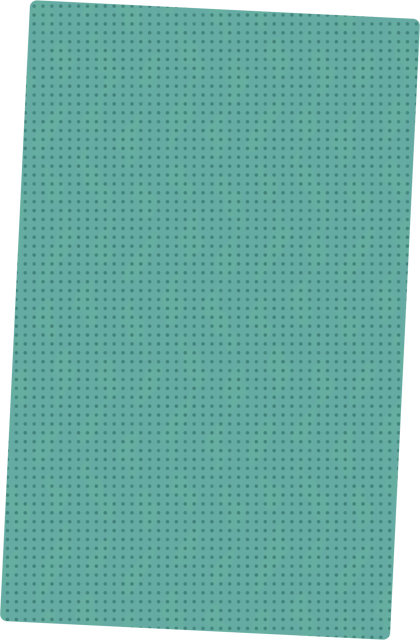
Write a Shadertoy shader that draws this pattern.

```glsl
const vec3 PAPER = vec3(1.0);
const vec3 TEAL = vec3(0.396, 0.672, 0.638);
const vec3 TEAL_GREEN = vec3(0.400, 0.682, 0.627);
const vec3 DOT = vec3(0.262, 0.525, 0.490);

// Lengths are fractions of the canvas height
const vec2 CARD_HALF = vec2(0.3050, 0.4856);
const float CARD_RADIUS = 0.0110;
const float CARD_TILT = 0.0489;

// Dot lengths are fractions of a grid cell
const float ROWS = 72.0;
const vec2 DOT_PHASE = vec2(0.84, 0.31);
const float DOT_RADIUS = 0.195;
const float DOT_TONE = 0.07;
const float GREEN_THRESHOLD = 0.75;

float roundedBox(vec2 p, vec2 halfSize, float radius) {
    vec2 q = abs(p) - halfSize + radius;
    return length(max(q, 0.0)) + min(max(q.x, q.y), 0.0) - radius;
}

float coverage(float dist, float pixel) {
    return 1.0 - smoothstep(-0.75 * pixel, 0.75 * pixel, dist);
}

float hash(vec2 cell) {
    return fract(sin(dot(cell, vec2(127.1, 311.7))) * 4375.85);
}

// Layered sines, roughly -1 to 1
float mottle(vec2 p) {
    return 0.5 * sin(1.3 * p.x + 1.7 * sin(0.37 * p.y))
         + 0.3 * sin(0.9 * p.y + 1.4 * sin(0.53 * p.x))
         + 0.2 * sin(2.1 * p.x - 1.6 * p.y);
}

void mainImage(out vec4 fragColor, in vec2 fragCoord) {
    float pixel = 1.0 / iResolution.y;
    vec2 p = (fragCoord - 0.5 * iResolution.xy) * pixel;

    // Faintly mottled ground
    vec2 grid = fragCoord * pixel * ROWS;
    float green = smoothstep(-0.15, 0.15, mottle(grid) - GREEN_THRESHOLD + 0.4);
    vec3 color = mix(TEAL, TEAL_GREEN, green);

    // Upright dot grid, each dot slightly different in tone
    vec2 shifted = grid - DOT_PHASE + 0.5;
    float dotDist = length(fract(shifted) - 0.5) - DOT_RADIUS;
    float tone = 1.0 + DOT_TONE * (hash(floor(shifted)) - 0.5);
    color = mix(color, DOT * tone, coverage(dotDist, pixel * ROWS));

    // Tilted card with rounded corners, clipping the dots
    float c = cos(CARD_TILT);
    float s = sin(CARD_TILT);
    vec2 local = vec2(c * p.x - s * p.y, s * p.x + c * p.y);
    float card = coverage(roundedBox(local, CARD_HALF, CARD_RADIUS), pixel);

    fragColor = vec4(mix(PAPER, color, card), 1.0);
}
```
